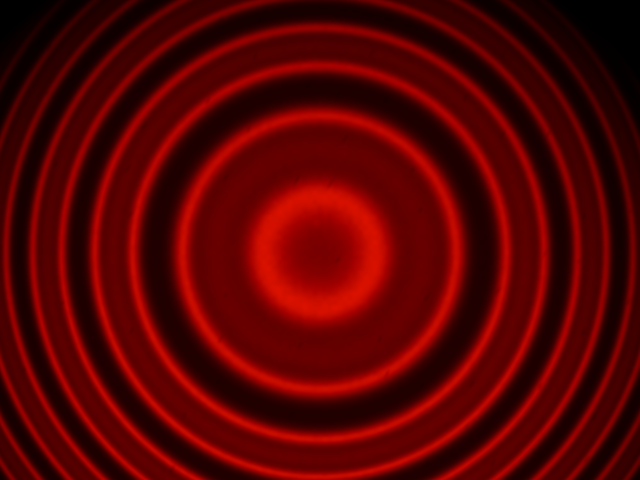
A WebGL 1 fragment shader for this background:

```glsl
precision highp float;

uniform vec2 u_resolution;

// Positions are in canvas heights, with x measured from the middle.
const vec2 RING_CENTER = vec2(-0.001, 0.474);
const vec2 LIGHT_CENTER = vec2(-0.033, 0.306);
const float LIGHT_RADIUS = 0.88;

// Ring pairs repeat evenly in squared radius.
const float PAIR_PERIOD = 0.1377;
const float PAIR_MIDDLE = 0.0476;
const float RING_PHASE = 0.246;
const float INNER_WIDTH = 0.066;
const float OUTER_WIDTH = 0.078;
const float GAP_START = 0.22;
const float GAP_END = 0.47;

const float DARK_LEVEL = 0.13;
const float PLATEAU_LEVEL = 0.385;
const float PEAK_LEVEL = 0.385;
const float RIPPLE_LEVEL = 0.022;
const float CORE_LEVEL = 0.15;
const float CORE_RADIUS = 0.12;

const vec2 SPOT_CENTER = vec2(-0.007, 0.535);
const float SPOT_RADIUS = 0.008;
const float DUST_CELL = 0.085;
const float DUST_SHARE = 0.35;
const float DUST_DEPTH = 0.14;
const float MOTTLE_SCALE = 95.0;
const float MOTTLE_DEPTH = 0.045;
const float HOT_GREEN = 0.07;
const float TAU = 6.28319;

float hash(vec2 p) {
  vec3 q = fract(vec3(p.xyx) * 0.1031);
  q += dot(q, q.yzx + 33.33);
  return fract((q.x + q.y) * q.z);
}

float noise(vec2 p) {
  vec2 cell = floor(p);
  vec2 f = fract(p);
  f = f * f * (3.0 - 2.0 * f);
  float low = mix(hash(cell), hash(cell + vec2(1.0, 0.0)), f.x);
  float high = mix(hash(cell + vec2(0.0, 1.0)), hash(cell + 1.0), f.x);
  return mix(low, high, f.y);
}

float gaussian(float x) {
  return exp(-x * x);
}

// Two bright rings around a rippled plateau, then a dark gap.
float ringProfile(float radius) {
  float turn = (radius * radius - PAIR_MIDDLE) / PAIR_PERIOD;
  float phase = abs(fract(turn + 0.5) - 0.5);
  float offset = phase - RING_PHASE;
  float width = offset < 0.0 ? INNER_WIDTH : OUTER_WIDTH;
  float inside = 1.0 - smoothstep(GAP_START, GAP_END, phase);
  float base = mix(DARK_LEVEL, PLATEAU_LEVEL, inside);
  float ripple = RIPPLE_LEVEL * inside * cos(4.0 * TAU * phase);
  return base + ripple + PEAK_LEVEL * gaussian(offset / width);
}

// Sparse, slanted specks, one candidate per cell.
float dust(vec2 p) {
  vec2 grid = p / DUST_CELL;
  vec2 cell = floor(grid);
  float present = step(hash(cell + 71.0), DUST_SHARE);
  vec2 spot = 0.25 + 0.5 * vec2(hash(cell + 13.0), hash(cell + 47.0));
  vec2 d = grid - cell - spot;
  d = vec2(d.x * 0.87 - d.y * 0.5, d.x * 0.5 + d.y * 0.87);
  float stretch = mix(0.05, 0.12, hash(cell + 29.0));
  return present * gaussian(length(d / vec2(0.045, stretch)));
}

void main() {
  vec2 p = (gl_FragCoord.xy - vec2(0.5 * u_resolution.x, 0.0)) / u_resolution.y;
  float radius = length(p - RING_CENTER);

  // Rings and warm core
  float red = ringProfile(radius) + CORE_LEVEL * gaussian(radius / CORE_RADIUS);

  // Off-center illumination
  float reach = length(p - LIGHT_CENTER) / LIGHT_RADIUS;
  red *= max(1.0 - pow(reach, 4.0), 0.0);

  // Surface marks
  red *= 1.0 - DUST_DEPTH * dust(p);
  red *= 1.0 + MOTTLE_DEPTH * (noise(p * MOTTLE_SCALE) - 0.5);
  red += 0.05 * gaussian(length(p - SPOT_CENTER) / SPOT_RADIUS);

  float green = HOT_GREEN * smoothstep(0.6, 0.9, red);
  gl_FragColor = vec4(clamp(vec3(red, green, 0.0), 0.0, 1.0), 1.0);
}
```
